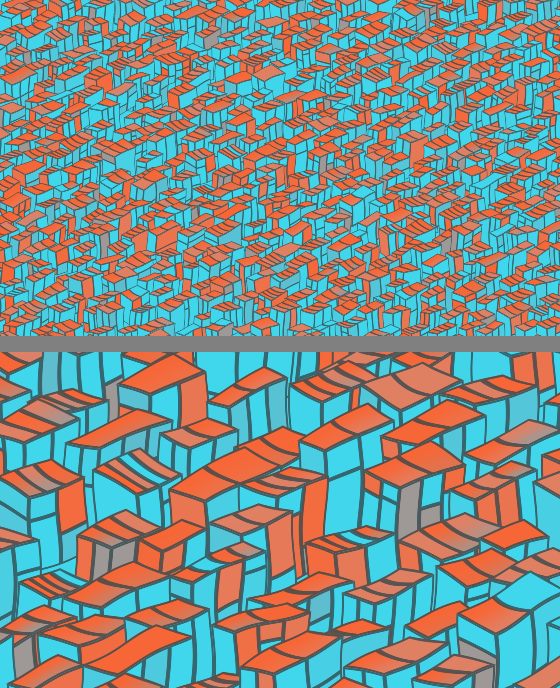
Top, the full canvas; bottom, a detail of the centre.
Give the GLSL for this pattern, as a WebGL 1 fragment shader.

```glsl
precision highp float;

uniform vec2 u_resolution;

#define BLOCKS_ACROSS 20.0
#define ROW_STEP 0.55
#define LINE_HALF 0.024
#define INK_STRENGTH 0.78
#define WARM_WALLS 0.17
#define WOBBLE 0.025
#define CYAN vec3(0.25, 0.84, 0.925)
#define TEAL vec3(0.37, 0.74, 0.81)
#define ORANGE vec3(0.97, 0.40, 0.21)
#define SALMON vec3(0.88, 0.50, 0.39)
#define GREY vec3(0.62, 0.60, 0.59)
#define INK vec3(0.20, 0.28, 0.30)

float hash(vec2 p) {
  return fract(sin(dot(p, vec2(127.1, 311.7))) * 43758.5453);
}

float pick(vec2 id, float salt, float low, float high) {
  return mix(low, high, hash(id + salt * vec2(0.37, 0.73)));
}

// Distance to the nearest of the n + 1 divisions of 0..1
float seam(float t, float n) {
  float f = fract(t * n);
  return min(f, 1.0 - f) / n;
}

vec3 inked(vec3 fill, float edge, float px) {
  float line = 1.0 - smoothstep(LINE_HALF - 0.5 * px, LINE_HALF + 0.5 * px, abs(edge));
  return mix(fill, INK, INK_STRENGTH * line);
}

vec3 wallColor(vec2 panel) {
  float kind = hash(panel);
  vec3 warm = mix(ORANGE, SALMON, hash(panel + 4.1) * 0.9);
  vec3 cool = mix(CYAN, TEAL, pow(hash(panel + 2.7), 4.0));
  if (kind < WARM_WALLS) return warm;
  return kind > 0.96 ? GREY : cool;
}

vec3 sliceColor(vec2 slice, float along) {
  float kind = hash(slice);
  if (kind > 0.94) return CYAN;
  vec3 start = kind < 0.62 ? ORANGE : SALMON;
  vec3 end = hash(slice + 3.3) < 0.4 ? GREY : SALMON;
  float fade = smoothstep(0.1, 1.0, along) * hash(slice + 5.9);
  return mix(start, end, fade);
}

// One slanted block; d is measured from the near corner of its roof
vec3 drawBlock(vec3 color, vec2 d, vec2 id, float px) {
  float rightWidth = pick(id, 1.0, 0.5, 0.9);
  float leftWidth = pick(id, 2.0, 0.28, 0.52);
  float rise = pick(id, 3.0, 0.3, 0.58);
  float fall = -pick(id, 4.0, 0.2, 0.6);
  float height = pick(id, 5.0, 0.7, 1.25);

  // Walls, divided into upright panels with a cross joint
  bool isLeft = d.x < 0.0;
  float width = isLeft ? leftWidth : rightWidth;
  float drop = d.y - (isLeft ? fall : rise) * d.x;
  float across = abs(d.x) / width;
  float panels = floor(1.0 + width * pick(id, isLeft ? 6.0 : 7.0, 0.9, 3.6));
  vec2 panel = id * 1.7 + vec2(floor(across * panels), isLeft ? 0.31 : 0.77);
  float joint = -height * pick(panel, 8.0, 0.2, 1.5);
  float wall = min(min(-drop, drop + height), width - abs(d.x));
  float wallEdge = min(min(wall, seam(across, panels) * width), abs(drop - joint));
  vec3 wallFill = wallColor(panel + (drop < joint ? 0.19 : 0.0));
  float cover = smoothstep(-0.5 * px, 0.5 * px, wall);
  color = mix(color, inked(wallFill, wallEdge, px), cover);

  // Roof, cut into slightly bowed slices
  float spread = rise - fall;
  float v = drop = (d.y - rise * d.x) / (leftWidth * spread);
  float u = (d.x + v * leftWidth) / rightWidth;
  float uScale = rightWidth * spread * inversesqrt(1.0 + fall * fall);
  float vScale = leftWidth * spread * inversesqrt(1.0 + rise * rise);
  float roof = min(min(u, 1.0 - u) * uScale, min(v, 1.0 - v) * vScale);
  float slices = floor(pick(id, 9.0, 1.7, 4.5));
  float bowed = u + 0.22 * v * (1.0 - v) * u * (1.0 - u) * 4.0;
  float roofEdge = min(roof, seam(bowed, slices) * uScale);
  vec3 roofFill = sliceColor(id * 2.3 + floor(bowed * slices) * 0.41, 1.0 - v);
  cover = smoothstep(-0.5 * px, 0.5 * px, roof);
  return mix(color, inked(roofFill, roofEdge, px), cover);
}

void main() {
  float px = BLOCKS_ACROSS / u_resolution.x;
  vec2 p = gl_FragCoord.xy * px;
  p += WOBBLE * sin(p.yx * vec2(4.3, 5.1) + 2.0 * sin(p * 1.3));

  // Paint from the far rows above to the near rows below
  vec3 color = CYAN;
  float baseRow = floor(p.y / ROW_STEP);
  for (int j = 0; j < 5; j++) {
    float row = baseRow + 3.0 - float(j);
    float shift = 0.5 * mod(row, 2.0) + 0.3 * hash(vec2(row, 9.0));
    float baseColumn = floor(p.x - shift);
    for (int i = 0; i < 3; i++) {
      vec2 id = vec2(baseColumn + float(i) - 1.0, row);
      float x = id.x + shift + pick(id, 10.0, 0.25, 0.75);
      float y = (row + pick(id, 11.0, 0.0, 0.6)) * ROW_STEP;
      color = drawBlock(color, p - vec2(x, y), id, px);
    }
  }
  gl_FragColor = vec4(color, 1.0);
}
```
